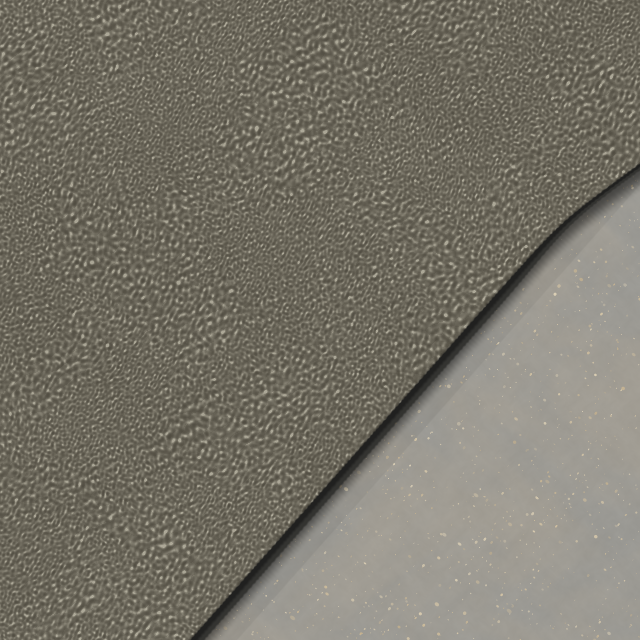
A WebGL 2 fragment shader for this texture:

```glsl
#version 300 es
precision highp float;
// Pebbled leather sheet with a dark cut edge, lying over a speckled stone floor.
uniform vec2 u_resolution;
out vec4 fragColor;

#define FINE_GRAIN 116.0
#define COARSE_GRAIN 80.0
#define GRAIN_WAVES 28
#define EDGE_SLOPE 1.13
#define EDGE_START 0.297
#define BEND_X 0.875
#define BEND_SOFTNESS 0.02
#define BEND_DROP 0.4
#define RIM_WIDTH 0.016
#define SHADOW_REACH 0.038
#define SPECK_LAYERS 4

const float TAU = 6.2831853;
const vec2 LIGHT_DIR = vec2(-0.55, 0.835);
const vec3 LEATHER_DARK = vec3(0.298, 0.282, 0.240);
const vec3 LEATHER_LIGHT = vec3(0.655, 0.638, 0.575);
const vec3 STONE_WARM = vec3(0.632, 0.615, 0.578);
const vec3 STONE_COOL = vec3(0.602, 0.598, 0.578);
const vec3 SPECK_CREAM = vec3(0.90, 0.85, 0.74);
const vec3 SPECK_TAN = vec3(0.77, 0.69, 0.55);
const vec3 RIM_BLACK = vec3(0.125, 0.125, 0.120);
const vec3 RIM_GREY = vec3(0.200, 0.200, 0.190);

float hash(vec2 p) {
    vec3 q = fract(p.xyx * vec3(0.1031, 0.1030, 0.0973));
    q += dot(q, q.yzx + 33.33);
    return fract((q.x + q.y) * q.z);
}

// Soft low-frequency variation, about -1 to 1.
float clouds(vec2 p) {
    float sum = 0.0, amp = 0.5;
    for (int i = 0; i < 4; i++) {
        p += 0.6 * sin(p.yx * 1.3 + float(i) * 2.1);
        sum += amp * sin(p.x + 1.7 * float(i)) * cos(p.y - 0.9 * float(i));
        p = mat2(1.2, 1.5, -1.5, 1.2) * p;
        amp *= 0.6;
    }
    return sum;
}

// Plane waves in random directions form winding bumps.
// Returns height and its slope toward the light, both near unit variance.
vec2 winding(vec2 p, float grain) {
    vec2 sum = vec2(0.0);
    for (int i = 0; i < GRAIN_WAVES; i++) {
        float n = float(i);
        float angle = n * 2.39996 + 0.4 * hash(vec2(n, 3.0));
        float rate = mix(0.5, 1.45, hash(vec2(n, 17.0)));
        vec2 dir = vec2(cos(angle), sin(angle));
        float phase = TAU * (grain * rate * dot(dir, p) + hash(vec2(n, grain)));
        sum += vec2(sin(phase), -1.4 * rate * dot(dir, LIGHT_DIR) * cos(phase));
    }
    return sum / sqrt(0.5 * float(GRAIN_WAVES));
}

// Cellular domes of uneven height, lit from one side; about -1.5 to 1.5.
float domes(vec2 p) {
    vec2 id = floor(p), nearest = vec2(9.0);
    float lift = 0.0;
    for (int y = -1; y <= 1; y++)
    for (int x = -1; x <= 1; x++) {
        vec2 cell = id + vec2(x, y);
        vec2 away = p - cell - vec2(hash(cell), hash(cell + 31.0));
        if (dot(away, away) < dot(nearest, nearest)) {
            nearest = away;
            lift = hash(cell + 59.0);
        }
    }
    float height = 1.0 - smoothstep(0.05, 0.75, length(nearest));
    return height * mix(0.7, 2.0, lift) - 0.75 + 0.8 * dot(nearest, LIGHT_DIR);
}

vec3 leather(vec2 p) {
    vec2 warp = 0.005 * sin(p.yx * vec2(17.0, 21.0) + 2.0 * sin(p * 9.0))
              + 0.0012 * sin(p.yx * 83.0 + 2.0 * sin(p * 37.0));
    float coarse = smoothstep(-0.5, 0.6, clouds(p * 13.0 + 2.0));
    vec2 bump = mix(winding(p + warp, FINE_GRAIN), winding(p + warp, COARSE_GRAIN), coarse);
    bump /= sqrt(coarse * coarse + (1.0 - coarse) * (1.0 - coarse));
    float relief = 0.66 * bump.x + 0.58 * bump.y + 0.6 * domes((p + warp) * FINE_GRAIN);
    // Exponential response keeps grooves flat and highlights sparse.
    float tone = min(0.345 * exp(0.5 * relief * mix(0.9, 1.1, coarse)), 1.05);
    tone += 0.035 * clouds(p * 5.0 + 7.0) + 0.02 * clouds(p * 31.0);
    return mix(LEATHER_DARK, LEATHER_LIGHT, tone);
}

// Scattered grains, one possible grain per grid cell, mixed over the base.
vec3 addSpecks(vec3 base, vec2 p, float px) {
    float gather = 0.20 + 0.18 * clouds(p * 23.0);
    for (int i = 0; i < SPECK_LAYERS; i++) {
        float cells = 34.0 + 19.0 * float(i);
        vec2 q = mat2(0.8, 0.6, -0.6, 0.8) * p * cells + 5.3 * float(i);
        vec2 id = floor(q) + 71.0 * float(i);
        vec2 center = mix(vec2(0.25), vec2(0.75), vec2(hash(id), hash(id + 19.0)));
        float radius = mix(0.0006, 0.0027, pow(hash(id + 53.0), 4.0));
        vec2 away = (fract(q) - center) / cells;
        away *= vec2(mix(0.6, 1.7, hash(id + 67.0)), 1.0);
        float grain = 1.0 - smoothstep(radius - px * 0.5, radius + px * 0.7, length(away));
        grain *= step(hash(id + 37.0), gather) * mix(0.3, 0.9, hash(id + 83.0));
        base = mix(base, mix(SPECK_TAN, SPECK_CREAM, hash(id + 97.0)), grain);
    }
    return base;
}

vec3 stone(vec2 p, float px) {
    float cloud = clouds(p * vec2(10.0, 13.0) + 1.0);
    vec3 color = mix(STONE_WARM, STONE_COOL, smoothstep(-0.6, 0.7, cloud));
    color += 0.012 * clouds(p * 45.0) + 0.008 * clouds(p * 190.0);
    return addSpecks(color, p, px);
}

void main() {
    vec2 p = gl_FragCoord.xy / u_resolution;
    float px = 1.0 / min(u_resolution.x, u_resolution.y);

    // Distance below the sheet edge, which bends flatter at the right.
    float line = EDGE_SLOPE * (p.x - EDGE_START);
    float bend = exp((p.x - BEND_X) / BEND_SOFTNESS);
    float edgeY = line - BEND_DROP * BEND_SOFTNESS * log(1.0 + bend);
    float slope = EDGE_SLOPE - BEND_DROP * bend / (1.0 + bend);
    float dist = (edgeY - p.y) / sqrt(1.0 + slope * slope);
    float along = dot(p, vec2(0.663, 0.749));
    float teeth = sin(along * 760.0 + 2.0 * sin(along * 90.0));
    dist += 0.0004 * teeth;

    // Floor with a faint straight seam and the shadow cast by the sheet.
    float seam = (line - p.y) / 1.509 - 0.055;
    vec3 color = stone(p, px) * mix(0.95, 1.0, smoothstep(-px, px, seam));
    color *= mix(0.5, 1.0, smoothstep(0.010, SHADOW_REACH, dist));

    // Dark rim, thinner past the bend.
    float rim = RIM_WIDTH * mix(1.0, 0.5, smoothstep(0.78, 0.96, p.x));
    vec3 rimColor = mix(RIM_BLACK, RIM_GREY, smoothstep(0.35, 0.75, dist / rim));
    color = mix(rimColor, color, smoothstep(rim - 0.0015, rim + 0.0025, dist));

    // Leather on top, darkening as it rolls over the edge.
    vec3 sheet = leather(p) * mix(0.8, 1.0, smoothstep(0.0, 0.004, -dist));
    fragColor = vec4(mix(sheet, color, smoothstep(-px, px, dist)), 1.0);
}
```
